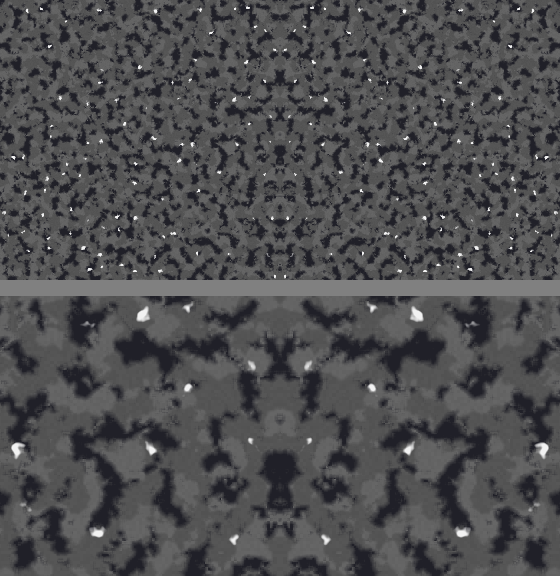
Top: the whole. Bottom: its middle third, enlarged.
Give the GLSL for this texture, as a Shadertoy shader.

```glsl
// Speckled grey granite, mirrored about the vertical centre line.
// Two thresholded gradient-noise fields give the dark blobs and the pale
// patches; sparse ragged flecks are scattered one per cell on a jittered grid.

#define BLOB_SCALE 30.0     // dark blob cells per canvas height
#define PATCH_SCALE 27.0    // pale patch cells per canvas height
#define DARK_LEVEL -0.175   // noise below this is dark
#define PALE_LEVEL 0.08     // noise above this is pale
#define RIM_WIDTH 0.0045    // softness of the rims, in canvas heights
#define FLECK_CELLS 15.0    // fleck cells per canvas height
#define FLECK_SIZE 0.0068   // half length of a fleck
#define GRAIN 0.02          // strength of the fine grain
#define DARK_COLOR vec3(0.125, 0.125, 0.155)
#define MID_COLOR vec3(0.33)
#define PALE_COLOR vec3(0.39)
#define FLECK_COLOR vec3(0.95)

// Two random values in 0..1 for a lattice point.
vec2 hash2(vec2 p) {
    vec3 q = fract(p.xyx * vec3(0.1031, 0.1030, 0.0973));
    q += dot(q, q.yzx + 33.33);
    return fract((q.xx + q.yz) * q.zy);
}

vec2 randomDirection(vec2 p) {
    return normalize(hash2(p) - 0.4999);
}

float gradientNoise(vec2 p) {
    vec2 cell = floor(p), f = fract(p);
    vec2 w = f * f * (3.0 - 2.0 * f);
    vec2 e = vec2(1.0, 0.0);
    float a = dot(randomDirection(cell), f);
    float b = dot(randomDirection(cell + e.xy), f - e.xy);
    float c = dot(randomDirection(cell + e.yx), f - e.yx);
    float d = dot(randomDirection(cell + e.xx), f - e.xx);
    return mix(mix(a, b, w.x), mix(c, d, w.x), w.y);
}

// Three rotated octaves: round blobs with ragged rims.
float raggedNoise(vec2 p) {
    const mat2 turn = mat2(0.8, 0.6, -0.6, 0.8);
    float sum = 0.0, amplitude = 1.0;
    for (int i = 0; i < 3; i++) {
        sum += amplitude * gradientNoise(p);
        p = turn * p * 2.03 + 17.3;
        amplitude *= 0.48;
    }
    return sum;
}

// Step with a rim of fixed canvas width, roughened by the grain.
float above(float level, float value, float rim, float grain) {
    float w = max(fwidth(value) * max(rim * iResolution.y, 0.6), 0.0001);
    return smoothstep(level - w, level + w, value + 0.09 * grain);
}

// Coverage of the ragged flecks.
float flecks(vec2 p, float pixel) {
    vec2 cell = floor(p * FLECK_CELLS);
    vec2 center = (cell + mix(vec2(0.18), vec2(0.82), hash2(cell + 5.7))) / FLECK_CELLS;
    vec2 pick = hash2(cell + 71.3);
    vec2 axis = randomDirection(cell + 143.1);
    vec2 offset = p - center;
    vec2 local = vec2(dot(offset, axis), 1.6 * dot(offset, vec2(-axis.y, axis.x)));
    float radius = FLECK_SIZE * mix(0.5, 1.25, pick.y);
    float dist = length(local) - radius + 0.01 * gradientNoise(p * 140.0);
    float soft = max(0.7 * pixel, 0.0036);
    return step(pick.x, 0.42) * smoothstep(soft, -soft, dist);
}

void mainImage(out vec4 fragColor, in vec2 fragCoord) {
    float pixel = 1.0 / iResolution.y;
    vec2 p = fragCoord * pixel;
    p.x = abs(p.x - 0.5 * iResolution.x * pixel);

    // Fine grain, also used to roughen the rims
    vec2 grain = hash2(floor(p * 256.0) + 9.0) - 0.5;

    // Stone layers
    float paleField = raggedNoise(p * PATCH_SCALE + 61.7);
    float darkField = raggedNoise(p * BLOB_SCALE + 7.4);
    float pale = above(PALE_LEVEL, paleField, 0.5 * RIM_WIDTH, grain.y);
    float dark = 1.0 - above(DARK_LEVEL, darkField, RIM_WIDTH, grain.x);
    vec3 color = mix(MID_COLOR, PALE_COLOR, pale);
    color += GRAIN * grain.x;
    color = mix(color, DARK_COLOR, dark);

    // Bright flecks on top
    color = mix(color, FLECK_COLOR, flecks(p, pixel));
    fragColor = vec4(color, 1.0);
}
```
